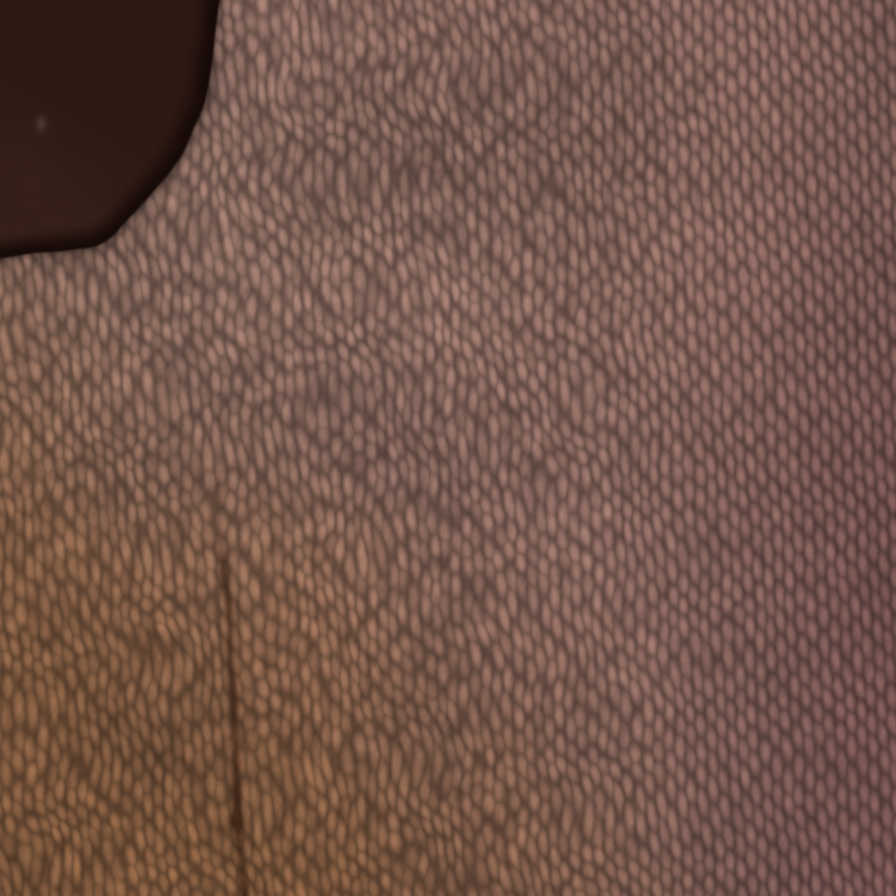
A three.js fragment shader for this texture:

```glsl
// Worn ribbed cloth: staggered rows of slim upright stitches, looser at the left
// and tighter at the right, under uneven warm and cool light. A stained seam runs
// down the lower left, and a dark rounded panel covers the upper left corner.
varying vec2 vUv;

const vec2 STITCHES = vec2(84.0, 34.0);       // repeats across and down
const vec2 STITCH_RADIUS = vec2(0.62, 0.60);  // in cells
const float LEAN = 0.05;
const float LOOSE_JITTER = 0.48;
const float TIGHT_JITTER = 0.16;
const float WEAVE_CONTRAST = 0.40;
const float SEAM_WIDTH = 0.0055;
const float PANEL_ROUNDING = 0.045;

const vec3 COOL_CLOTH = vec3(0.485, 0.365, 0.335);
const vec3 WARM_CLOTH = vec3(0.465, 0.325, 0.225);
const vec3 PALE_CLOTH = vec3(0.555, 0.435, 0.385);
const vec3 SHADE_CLOTH = vec3(0.395, 0.275, 0.270);
const vec3 STAIN = vec3(0.200, 0.110, 0.065);
const vec3 PANEL = vec3(0.175, 0.095, 0.075);
const vec3 PANEL_SHEEN = vec3(0.260, 0.160, 0.130);
const vec3 PANEL_EDGE = vec3(0.085, 0.035, 0.025);

float hash(vec2 p) {
  vec3 q = fract(vec3(p.xyx) * 0.1031);
  q += dot(q, q.yzx + 33.33);
  return fract((q.x + q.y) * q.z);
}

float noise(vec2 p) {
  vec2 i = floor(p);
  vec2 f = fract(p);
  f = f * f * (3.0 - 2.0 * f);
  return mix(mix(hash(i), hash(i + vec2(1.0, 0.0)), f.x),
             mix(hash(i + vec2(0.0, 1.0)), hash(i + vec2(1.0)), f.x), f.y);
}

float fbm(vec2 p) {
  float sum = 0.0;
  float gain = 0.5;
  for (int i = 0; i < 4; i++) {
    sum += gain * noise(p);
    p = p * 2.03 + 7.1;
    gain *= 0.5;
  }
  return sum / 0.9375;
}

float smoothMax(float a, float b, float k) {
  float h = max(k - abs(a - b), 0.0) / k;
  return max(a, b) + 0.25 * h * h * k;
}

// Light on the thread: 1 on a stitch, 0 in the slits between
float weave(vec2 uv) {
  float jitter = mix(LOOSE_JITTER, TIGHT_JITTER, smoothstep(0.45, 0.95, uv.x));
  vec2 p = vec2(uv.x + LEAN * uv.y, uv.y) * STITCHES;
  p += (vec2(noise(uv * 19.0), noise(uv * 17.0 + 40.0)) - 0.5) * jitter * 2.0;
  vec2 cell = floor(p);
  float light = 0.0;
  for (int i = -1; i <= 1; i++) {
    for (int j = -2; j <= 1; j++) {
      vec2 id = cell + vec2(float(i), float(j));
      float stagger = 0.5 * mod(id.x, 2.0);
      vec2 offset = vec2(hash(id), hash(id + 71.0)) - 0.5;
      vec2 d = p - id - vec2(0.5, 0.5 + stagger) - offset * jitter * vec2(0.7, 1.0);
      d.x += 0.18 * d.y;
      d /= STITCH_RADIUS;
      float tone = 1.0 - jitter * 0.9 * hash(id + 23.0);
      light = max(light, tone * (1.0 - smoothstep(0.15, 1.15, length(d))));
    }
  }
  return light;
}

// Signed distance to the corner panel, negative inside
float panelDistance(vec2 uv) {
  float side = dot(uv, vec2(0.992, -0.125)) - 0.118;
  float slope = dot(uv, vec2(0.740, -0.670)) + 0.400;
  float base = dot(uv, vec2(0.136, -0.990)) + 0.704;
  float d = smoothMax(side, slope, PANEL_ROUNDING);
  return smoothMax(d, base, 0.015) + 0.003 * (noise(uv * 28.0) - 0.5);
}

vec3 clothColor(vec2 uv) {
  float mottling = fbm(uv * 6.0) - 0.5;
  float warmth = smoothstep(0.0, 0.75, 1.0 - uv.x - 0.9 * uv.y + 0.3 * mottling);
  vec3 color = mix(COOL_CLOTH, WARM_CLOTH, warmth);
  float glow = exp(-dot((uv - vec2(0.22, 0.74)) * vec2(2.2, 3.0),
                        (uv - vec2(0.22, 0.74)) * vec2(2.2, 3.0)));
  color = mix(color, PALE_CLOTH, 0.65 * glow);
  float shade = smoothstep(0.65, 1.05, uv.x) * (1.0 - 0.7 * smoothstep(0.3, 1.0, uv.y));
  color = mix(color, SHADE_CLOTH, 0.85 * shade);
  return color * (1.0 + 0.22 * mottling);
}

void main() {
  vec2 uv = vUv;

  // Cloth, its stitches and fine fibre grain
  vec3 color = clothColor(uv);
  float grain = noise(uv * vec2(230.0, 120.0)) - 0.5;
  color *= 1.0 + WEAVE_CONTRAST * (1.25 * weave(uv) - 0.62) + 0.13 * grain;

  // Seam, fading upward, with a knot near the bottom
  float seamX = 0.272 - 0.058 * uv.y + 0.007 * (noise(vec2(uv.y * 22.0, 3.0)) - 0.5);
  float seam = exp(-pow((uv.x - seamX) / SEAM_WIDTH, 2.0));
  float seamFade = 1.0 - smoothstep(0.28, 0.54, uv.y);
  float patchy = 0.35 + 0.5 * noise(vec2(uv.y * 30.0, 9.0));
  float knot = exp(-pow(length((uv - vec2(0.262, 0.083)) * vec2(1.0, 1.2)) / 0.013, 2.0));
  color = mix(color, STAIN, clamp(seam * seamFade * patchy + 0.5 * knot, 0.0, 0.8));

  // Panel with a contact shadow, dark rim, soft sheen and a small fleck
  float d = panelDistance(uv);
  color *= 1.0 - 0.45 * exp(-max(d, 0.0) / 0.006);
  float sheen = smoothstep(0.0, 0.24, 0.95 - uv.y - 0.5 * uv.x) * fbm(uv * 9.0 + 4.0);
  vec3 panel = mix(PANEL, PANEL_SHEEN, 1.3 * sheen);
  panel = mix(PANEL_EDGE, panel, smoothstep(0.0, 0.03, -d));
  panel += 0.10 * exp(-pow(length((uv - vec2(0.046, 0.862)) * vec2(1.0, 0.7)) / 0.006, 2.0));
  color = mix(panel, color, smoothstep(-0.002, 0.002, d));

  gl_FragColor = vec4(color, 1.0);
}
```
